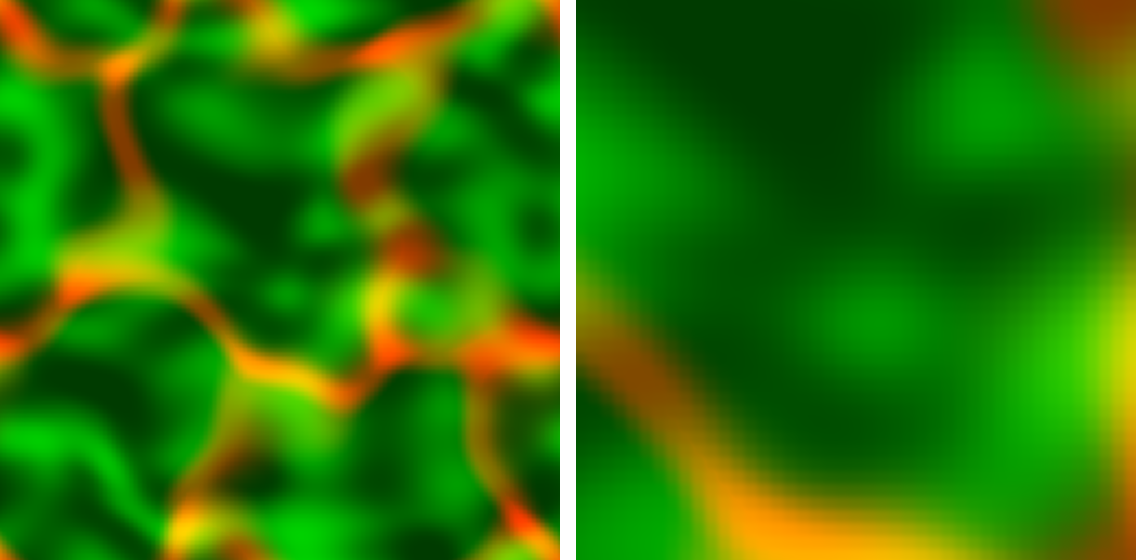
Left: the whole. Right: its middle third, enlarged.
Reproduce this texture procedurally as a three.js fragment shader.

```glsl
// Glowing amber veins that wind and join over soft, blotchy green, tiling on all sides.
varying vec2 vUv;

const float TAU = 6.2831853;
const int SEED_COUNT = 4;
const float VEIN_CORE = 0.02;
const float VEIN_EDGE = 0.145;
const float VEIN_RED = 0.5;
const float DARK_GREEN = 0.23;
const float BRIGHT_GREEN = 0.9;
const float WEAVE_COUNT = 128.0;
const float WEAVE_DEPTH = 0.7;

float hash(vec2 p) {
  return fract(sin(dot(p, vec2(127.1, 311.7))) * 43758.5453);
}

// Slope contribution of one lattice corner with a random direction.
float cornerSlope(vec2 corner, vec2 offset, vec2 cells, float salt) {
  float angle = TAU * hash(mod(corner, cells) + salt);
  return dot(vec2(cos(angle), sin(angle)), offset);
}

// Gradient noise around 0 that wraps after a whole number of cells.
float tileNoise(vec2 uv, vec2 cells, float salt) {
  vec2 i = floor(uv * cells);
  vec2 f = fract(uv * cells);
  vec2 blend = f * f * f * (f * (f * 6.0 - 15.0) + 10.0);
  vec2 e = vec2(1.0, 0.0);
  float bottom = mix(cornerSlope(i, f, cells, salt),
                     cornerSlope(i + e.xy, f - e.xy, cells, salt), blend.x);
  float top = mix(cornerSlope(i + e.yx, f - e.yx, cells, salt),
                  cornerSlope(i + e.xx, f - e.xx, cells, salt), blend.x);
  return mix(bottom, top, blend.y);
}

// Pushes a point about by wrapping noise, so straight edges meander.
vec2 warp(vec2 uv, vec2 cells, float amount, float salt) {
  return uv + amount * vec2(tileNoise(uv, cells, salt), tileNoise(uv, cells, salt + 37.0));
}

// Faint stepping along both axes, like a fine weave.
vec2 weave(vec2 uv, float count, float depth) {
  return uv - depth * sin(TAU * count * uv) / (TAU * count);
}

// Jittered seeds in two staggered rows.
vec2 seedPoint(float index, float jitter) {
  float row = floor(index / 2.0);
  vec2 base = 0.5 * vec2(mod(index, 2.0) + 0.5 * row, row) + 0.2;
  vec2 shift = vec2(hash(vec2(index, 5.3)), hash(vec2(index, 9.1))) - 0.5;
  return base + jitter * shift;
}

// Distance to the nearest repeat of a seed.
float wrapDistance(vec2 a, vec2 b) {
  return length(fract(a - b + 0.5) - 0.5);
}

// Cell borders: 1 along a vein, rising to 2 where three cells meet.
float veins(vec2 p, float core, float edge) {
  float nearest = 1.0;
  for (int i = 0; i < SEED_COUNT; i++) {
    nearest = min(nearest, wrapDistance(p, seedPoint(float(i), 0.2)));
  }
  float total = -1.0;
  for (int i = 0; i < SEED_COUNT; i++) {
    float gap = wrapDistance(p, seedPoint(float(i), 0.2)) - nearest;
    total += 1.0 - smoothstep(core, edge, gap);
  }
  return total;
}

void main() {
  vec2 uv = weave(vUv, WEAVE_COUNT, WEAVE_DEPTH);

  // Blotchy green ground
  vec2 groundPoint = warp(uv, vec2(3.0), 0.1, 61.0);
  float blotch = smoothstep(-0.45, 0.72, tileNoise(groundPoint, vec2(6.0, 8.0), 13.0));
  float green = mix(DARK_GREEN, BRIGHT_GREEN, blotch);

  // Veins add red light to the green
  vec2 veinPoint = warp(uv, vec2(4.0), 0.2, 23.0);
  float red = VEIN_RED * veins(veinPoint, VEIN_CORE, VEIN_EDGE);

  gl_FragColor = vec4(min(red, 1.0), green, 0.0, 1.0);
}
```
